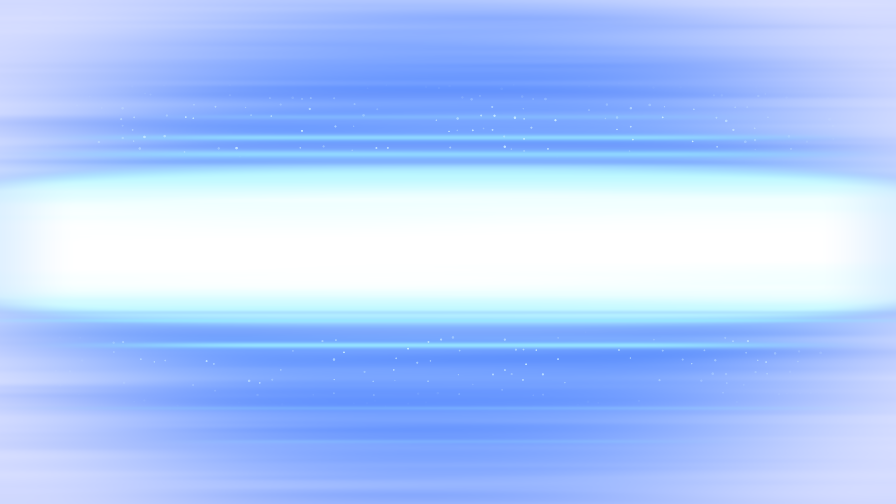
This background is drawn by a Shadertoy shader. Its source:

```glsl
// A blazing horizontal beam on a blue field that pales toward the rim.
// Built from a vertical glow profile, an elliptical vignette, stretched
// noise for motion streaks, a set of soft lines and hashed sparkles.

const vec3 BLUE = vec3(0.42, 0.60, 1.0);
const vec3 DEEP_BLUE = vec3(0.45, 0.60, 0.98);
const vec3 LAVENDER = vec3(0.83, 0.86, 1.0);
const vec3 CYAN = vec3(0.73, 0.97, 1.0);
const vec3 LINE_CYAN = vec3(0.60, 0.91, 1.0);
const vec3 ICE = vec3(0.94, 1.0, 1.0);
const vec3 RIM_TINT = vec3(0.79, 0.90, 1.0);

const float BEAM_Y = 0.515;
const float BEAM_HALF_HEIGHT = 0.155;
const float BEAM_TAPER = 0.035;
const float STREAK_CONTRAST = 0.20;
const float SPARK_CELL = 0.021;
const float SPARK_RADIUS = 0.0026;
const float SPARK_DENSITY = 0.24;

// Soft lines: height, half width, strength (negative is dark), half length
const int LINE_COUNT = 12;
const vec4 LINES[LINE_COUNT] = vec4[LINE_COUNT](
    vec4(0.727, 0.006, 0.75, 0.88), vec4(0.694, 0.007, 0.70, 0.95),
    vec4(0.710, 0.006, -0.45, 1.0), vec4(0.678, 0.005, -0.30, 1.0),
    vec4(0.768, 0.005, 0.25, 0.70), vec4(0.812, 0.008, -0.35, 0.70),
    vec4(0.364, 0.004, 0.80, 1.1), vec4(0.380, 0.004, -0.22, 1.1),
    vec4(0.342, 0.009, -0.45, 1.0), vec4(0.315, 0.006, 0.90, 0.90),
    vec4(0.190, 0.004, 0.22, 1.0), vec4(0.124, 0.004, 0.20, 0.65));

float hash(vec2 p) {
    p = fract(p * vec2(0.1031, 0.1137));
    p += dot(p, p.yx + 33.33);
    return fract((p.x + p.y) * p.x * 91.7);
}

float noise(vec2 p) {
    vec2 cell = floor(p);
    vec2 f = fract(p);
    f = f * f * (3.0 - 2.0 * f);
    float low = mix(hash(cell), hash(cell + vec2(1.0, 0.0)), f.x);
    float high = mix(hash(cell + vec2(0.0, 1.0)), hash(cell + 1.0), f.x);
    return mix(low, high, f.y);
}

// Noise stretched along x, in the range -0.5 to 0.5
float streakNoise(vec2 uv) {
    float sum = 0.0;
    float weight = 0.5;
    vec2 scale = vec2(1.5, 24.0);
    for (int i = 0; i < 3; i++) {
        sum += weight * (noise(uv * scale + float(i) * 17.0) - 0.5);
        scale *= vec2(1.5, 2.2);
        weight *= 0.6;
    }
    return sum;
}

// One jittered dot in each chosen cell of a square grid
float sparkles(vec2 p, float pixel) {
    vec2 cell = floor(p / SPARK_CELL);
    vec2 jitter = vec2(hash(cell + 3.1), hash(cell + 47.7));
    vec2 center = (cell + 0.2 + 0.6 * jitter) * SPARK_CELL;
    float radius = SPARK_RADIUS * mix(0.5, 1.0, hash(cell + 71.3));
    float dotMask = 1.0 - smoothstep(radius - 0.5 * pixel, radius + 0.5 * pixel, length(p - center));
    return dotMask * step(hash(cell + 11.9), SPARK_DENSITY) * mix(0.3, 0.9, hash(cell + 29.0));
}

void mainImage(out vec4 fragColor, in vec2 fragCoord) {
    vec2 uv = fragCoord / iResolution.xy;
    vec2 p = 2.0 * uv - 1.0;
    float streak = streakNoise(uv);
    float d = abs(uv.y - BEAM_Y);
    float halfHeight = BEAM_HALF_HEIGHT - BEAM_TAPER * pow(abs(p.x), 4.0);
    float outside = max(d - halfHeight, 0.0);

    // Blue field with a pale elliptical rim
    float rim = smoothstep(0.48, 1.22, length(p * vec2(0.95, 0.85)) + 0.10 * streak);
    vec3 color = mix(BLUE, LAVENDER, rim);
    color = mix(color, CYAN, 0.38 * exp(-outside / 0.035) * (1.0 - 0.5 * rim));
    color += STREAK_CONTRAST * streak * vec3(1.0, 0.8, 0.15) * (1.0 - 0.6 * rim);

    // Beam: cyan border, icy body, white core
    float ragged = d + 0.022 * streak;
    vec3 beam = mix(CYAN, ICE, 1.0 - smoothstep(0.075, 0.145, ragged));
    beam = mix(beam, vec3(1.0), 1.0 - smoothstep(0.02, 0.10, d + 0.10 * streak));
    beam = mix(beam, RIM_TINT, 0.65 * smoothstep(0.82, 1.05, abs(p.x)));
    color = mix(color, beam, 1.0 - smoothstep(halfHeight - 0.022, halfHeight + 0.016, ragged));

    // Bright and dark lines fading toward the sides
    for (int i = 0; i < LINE_COUNT; i++) {
        vec4 line = LINES[i];
        float offset = (uv.y - line.x) / line.y;
        float fade = 1.0 - smoothstep(0.45 * line.w, 1.1 * line.w, abs(p.x));
        float amount = abs(line.z) * exp(-offset * offset) * fade;
        color = mix(color, line.z > 0.0 ? LINE_CYAN : DEEP_BLUE, amount);
    }

    // Sparkles gathered just outside the beam
    float gather = smoothstep(0.17, 0.20, d) * (1.0 - smoothstep(0.23, 0.33, d));
    gather *= 1.0 - smoothstep(0.55, 0.95, abs(p.x));
    vec2 q = fragCoord / iResolution.y;
    color = mix(color, vec3(0.85, 0.97, 1.0), gather * sparkles(q, 1.0 / iResolution.y));

    fragColor = vec4(clamp(color, 0.0, 1.0), 1.0);
}
```
